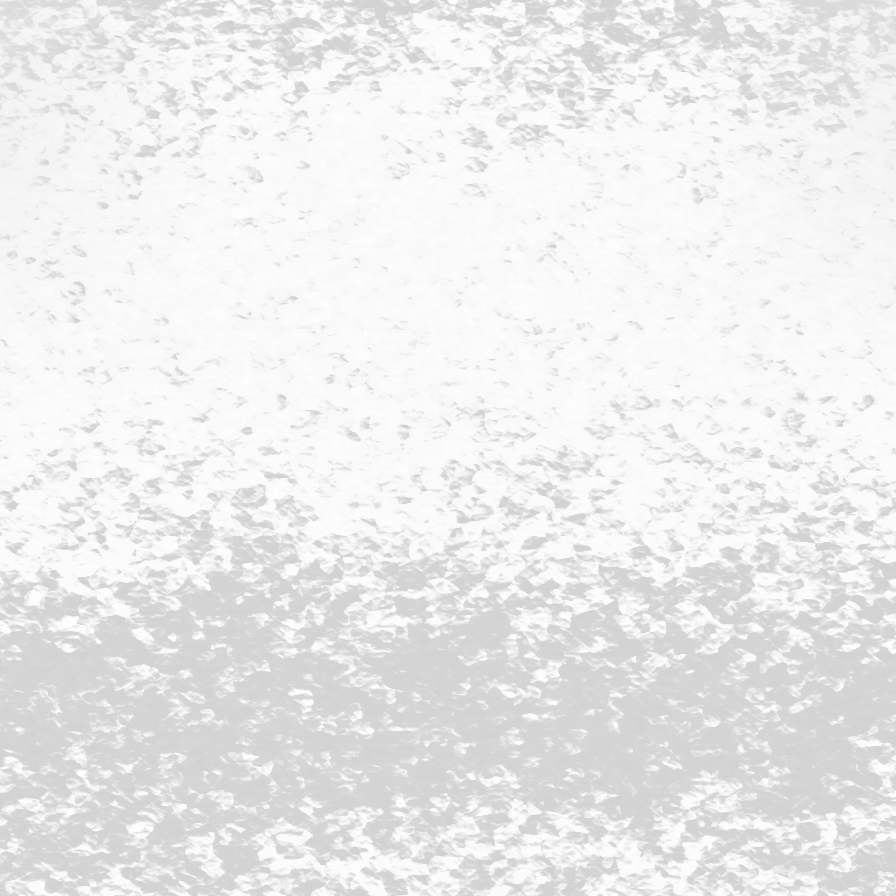
Reproduce this texture procedurally as a Shadertoy shader.

```glsl
const vec3 SHADE = vec3(0.836);
const vec3 GLARE = vec3(0.978);
const vec3 HAZE = vec3(0.915);
const vec2 FACET_FREQ = vec2(46.0, 70.0);     // large facets across the canvas
const vec2 SHARD_FREQ = vec2(92.0, 122.0);    // small facets across the canvas
const vec2 CREASE_FREQ = vec2(50.0, 66.0);
const vec2 LIGHT_DIR = vec2(0.25, 0.97);
const float FACET_GAIN = 0.48;
const float SHARD_GAIN = 0.36;
const float CREASE_GAIN = 0.26;
const float CREASE_STEP = 0.12;
const float FACET_CRISPNESS = 22.0;
const float FACET_CURVE = 0.9;
const float FINE_RELIEF = 0.011;
const float BAND_WARP = 0.07;
const float PATCHINESS = 0.45;
const float HAZE_AMOUNT = 0.5;
const vec2 GLINT_EDGE = vec2(-0.44, 0.60);    // reflected level: shade to glare

// Gradient noise
vec2 randomGradient(vec2 cell) {
    uvec2 c = uvec2(ivec2(cell));
    uint h = c.x * 40503u + c.y * 60493u;
    h = (h ^ (h >> 15)) * 73244475u;
    h = (h ^ (h >> 13)) * 73244475u;
    h ^= h >> 16;
    float angle = float(h & 65535u) / 65536.0 * 6.2832;
    return vec2(cos(angle), sin(angle));
}

float gradientNoise(vec2 p) {
    vec2 i = floor(p);
    vec2 f = p - i;
    vec2 u = f * f * f * (f * (f * 6.0 - 15.0) + 10.0);
    vec2 e = vec2(0.0, 1.0);
    float a = dot(randomGradient(i), f);
    float b = dot(randomGradient(i + e.yx), f - e.yx);
    float c = dot(randomGradient(i + e.xy), f - e.xy);
    float d = dot(randomGradient(i + e.yy), f - e.yy);
    return mix(mix(a, b, u.x), mix(c, d, u.x), u.y);
}

// Angular facets: each cell has its own tilt, blended along narrow edges
float facetTilt(vec2 p) {
    p += 0.5 * vec2(gradientNoise(p * 0.7 + 9.0), gradientNoise(p * 0.7 + 73.0));
    vec2 base = floor(p);
    float total = 0.0;
    float weights = 0.0;
    for (int y = -1; y <= 1; y++) {
        for (int x = -1; x <= 1; x++) {
            vec2 cell = base + vec2(x, y);
            vec2 offset = p - cell - 0.5 - 0.42 * randomGradient(cell);
            vec2 tilt = randomGradient(cell + 517.0);
            float w = exp(-FACET_CRISPNESS * dot(offset, offset));
            total += w * (tilt.y + FACET_CURVE * dot(tilt.yx, offset));
            weights += w;
        }
    }
    return total / max(weights, 1e-9);
}

// Folded noise leaves thin creases
float creaseHeight(vec2 p) {
    return abs(gradientNoise(p)) + 0.5 * abs(gradientNoise(p.yx * 1.9 + 131.0));
}

float creaseSlope(vec2 uv) {
    vec2 p = uv * CREASE_FREQ;
    vec2 d = 0.5 * CREASE_STEP * LIGHT_DIR;
    return (creaseHeight(p + d) - creaseHeight(p - d)) / CREASE_STEP;
}

// Broad reflection: pale foot, grey band, wide glare, dimmer top
float reflectedLevel(vec2 uv) {
    float y = uv.y + BAND_WARP * gradientNoise(uv * vec2(3.0, 4.0) + 5.0);
    float level = -0.80 + 1.95 * smoothstep(0.10, 0.66, y);
    level -= 1.1 * smoothstep(0.78, 1.0, y);
    level += 0.80 * (1.0 - smoothstep(0.02, 0.19, y));
    return level + PATCHINESS * gradientNoise(uv * vec2(6.0, 9.0) + 31.0);
}

// Soft veil over the upper sides
float sideHaze(vec2 uv) {
    float side = smoothstep(0.22, 0.55, abs(uv.x - 0.5));
    return HAZE_AMOUNT * side * smoothstep(0.5, 0.95, uv.y);
}

void mainImage(out vec4 fragColor, in vec2 fragCoord) {
    vec2 uv = fragCoord / iResolution.xy;
    float relief = FACET_GAIN * facetTilt(uv * FACET_FREQ);
    relief += SHARD_GAIN * facetTilt(uv * SHARD_FREQ + 211.0);
    relief += CREASE_GAIN * creaseSlope(uv);
    float glint = smoothstep(GLINT_EDGE.x, GLINT_EDGE.y, reflectedLevel(uv) + relief);
    vec3 color = mix(SHADE, GLARE, glint);
    color = mix(color, HAZE, sideHaze(uv)) + FINE_RELIEF * relief;
    fragColor = vec4(clamp(color, 0.0, 1.0), 1.0);
}
```
